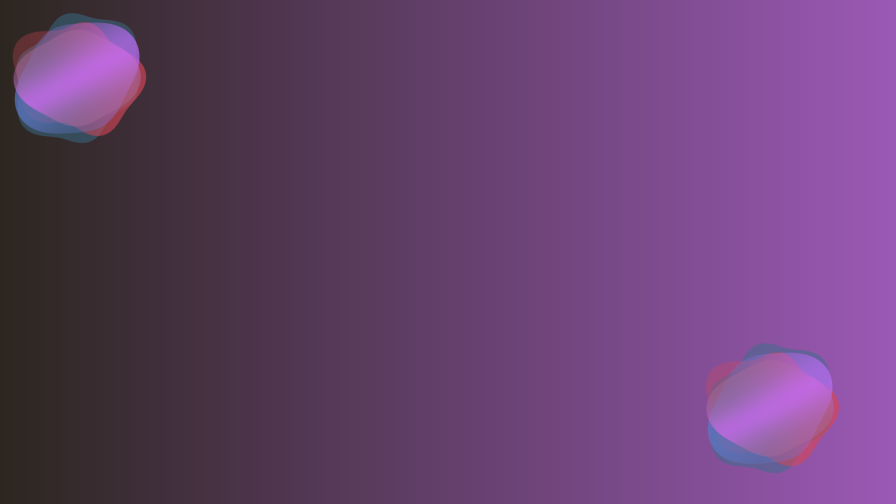
Reproduce this background procedurally as a WebGL 2 fragment shader.

```glsl
#version 300 es
precision highp float;

uniform vec2 u_resolution;
out vec4 fragColor;

const float BLOB_SIZE = 0.127;
const vec3 UMBER = vec3(0.173, 0.149, 0.125);
const vec3 PURPLE = vec3(0.608, 0.349, 0.714);
const vec3 TEAL = vec3(0.22, 0.43, 0.54);
const vec3 RED = vec3(0.84, 0.27, 0.34);
const vec3 BLUE = vec3(0.36, 0.46, 0.76);
const vec3 VIOLET = vec3(0.72, 0.42, 0.94);
const vec3 ORCHID = vec3(0.76, 0.41, 0.88);
const vec3 ROSE = vec3(0.66, 0.41, 0.59);

// Coverage of a wavy disc; stretch and wave hold (amplitude, angle in degrees)
float wavyDisc(vec2 q, float radius, vec2 stretch, float lobes, vec2 wave, float pixel) {
    float angle = atan(q.y, q.x);
    float edge = radius
        + stretch.x * cos(2.0 * (angle - radians(stretch.y)))
        + wave.x * cos(lobes * (angle - radians(wave.y)));
    return 1.0 - smoothstep(-pixel, pixel, length(q) - edge);
}

// Four translucent layers stacked around one centre
vec3 paintBlob(vec3 color, vec2 q, float pixel) {
    float along = dot(q, vec2(0.88, 0.48));
    float across = dot(q, vec2(-0.48, 0.88));

    float teal = wavyDisc(q, 0.97, vec2(0.10, 50.0), 6.0, vec2(0.065, 42.0), pixel);
    color = mix(color, TEAL, 0.5 * teal);

    float red = wavyDisc(q, 0.91, vec2(0.11, 163.0), 5.0, vec2(0.085, 5.0), pixel);
    float redAlpha = mix(0.3, 0.65, smoothstep(-0.8, 0.9, q.x));
    color = mix(color, RED, redAlpha * red);

    float violet = wavyDisc(q, 0.91, vec2(0.12, 40.0), 4.0, vec2(0.055, 33.0), pixel);
    vec3 violetTint = mix(BLUE, VIOLET, smoothstep(-0.6, 0.8, along));
    float violetAlpha = mix(0.75, 0.35, smoothstep(0.1, 0.8, abs(across)));
    color = mix(color, violetTint, violetAlpha * violet);

    // Core with a bright diagonal sheen
    float core = wavyDisc(q, 0.82, vec2(0.12, 3.0), 4.0, vec2(0.055, 0.0), pixel);
    float sheen = exp(-7.0 * across * across);
    vec3 coreTint = mix(ROSE, ORCHID, sheen);
    return mix(color, coreTint, mix(0.45, 0.85, sheen) * core);
}

void main() {
    vec2 uv = gl_FragCoord.xy / u_resolution;
    vec2 p = gl_FragCoord.xy / u_resolution.y;
    float pixel = 0.8 / (u_resolution.y * BLOB_SIZE);

    // Horizontal backdrop
    vec3 color = mix(UMBER, PURPLE, uv.x);

    // Twin blobs in opposite corners
    vec2 firstCentre = vec2(0.153, 0.845);
    vec2 spacing = vec2(1.375, -0.655);
    for (int i = 0; i < 2; i++) {
        vec2 centre = firstCentre + float(i) * spacing;
        color = paintBlob(color, (p - centre) / BLOB_SIZE, pixel);
    }

    fragColor = vec4(color, 1.0);
}
```
